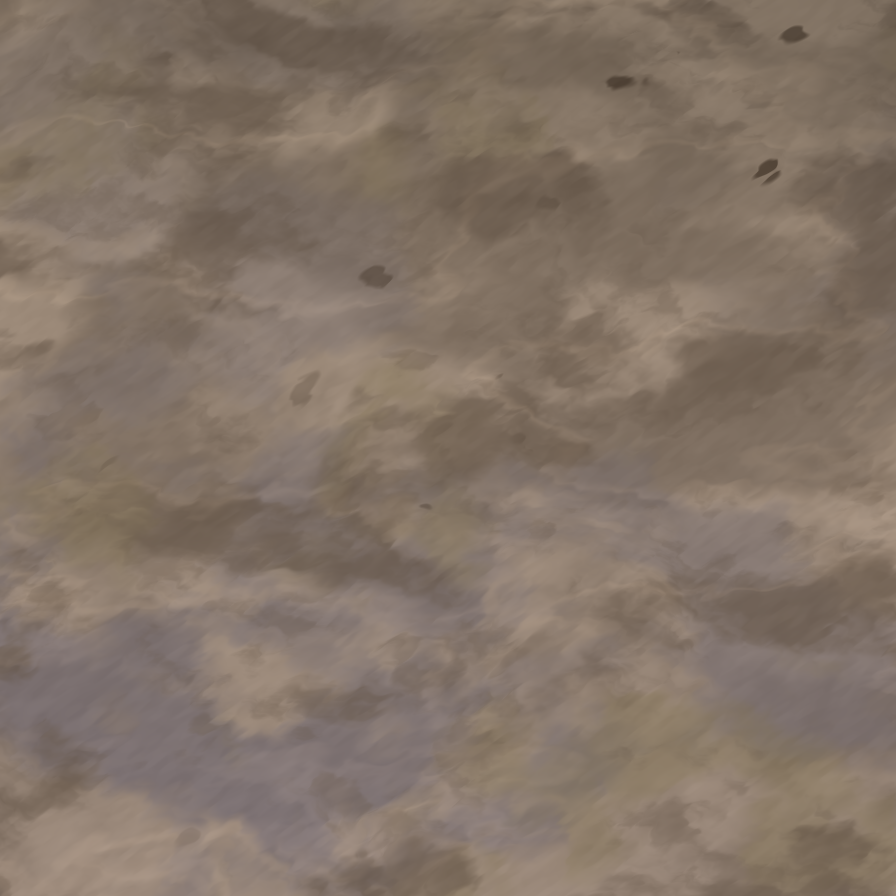
Write a WebGL 1 fragment shader that draws this texture.

```glsl
precision highp float;
// Weathered sandy stone with brown stains, lavender shadows and small dark pits.

uniform vec2 u_resolution;

vec2 hash2(vec2 p) {
  return fract(sin(vec2(dot(p, vec2(127.1, 311.7)), dot(p, vec2(269.5, 183.3)))) * 43758.5453);
}

// Smooth cellular noise: random cell values blended by distance.
float cells(vec2 p) {
  vec2 id = floor(p), f = p - id;
  float sum = 0.0, total = 0.0;
  for (int y = -1; y <= 1; y++) {
    for (int x = -1; x <= 1; x++) {
      vec2 o = vec2(float(x), float(y));
      vec2 h = hash2(id + o);
      vec2 d = o + 0.15 + 0.7 * h - f;
      float w = exp(-6.5 * dot(d, d));
      sum += w * hash2(id + o + 57.0).x;
      total += w;
    }
  }
  return sum / total;
}

float layered(vec2 p) {
  float sum = 0.0, amp = 0.5;
  for (int i = 0; i < 5; i++) {
    sum += amp * cells(p);
    p = mat2(1.6, 1.2, -1.2, 1.6) * p + 17.3;
    amp *= 0.52;
  }
  return sum;
}

// Sparse tilted pits with ragged edges; crowd raises their number.
float pits(vec2 p, float crowd, float ragged) {
  vec2 id = floor(p), f = p - id;
  float dark = 0.0;
  for (int y = -1; y <= 1; y++) {
    for (int x = -1; x <= 1; x++) {
      vec2 o = vec2(float(x), float(y));
      vec2 h = hash2(id + o + 91.0);
      vec2 k = hash2(id + o + 33.0);
      vec2 d = f - o - 0.2 - 0.6 * h;
      float a = 2.2 * k.y - 0.7;
      d = mat2(cos(a), -sin(a), sin(a), cos(a)) * d;
      d.y += 1.2 * d.x * d.x;
      float r = length(d * vec2(1.0, 1.9)) + 0.3 * (ragged - 0.5);
      float size = 0.11 + 0.13 * h.x;
      float here = smoothstep(0.0, 0.1, crowd - k.x);
      dark = max(dark, here * (0.4 + 0.6 * h.y) * (1.0 - smoothstep(size * 0.4, size, r)));
    }
  }
  return dark;
}

void main() {
  vec2 uv = gl_FragCoord.xy / u_resolution;
  vec2 p = gl_FragCoord.xy / u_resolution.y;

  // Fine brush grain rising to the right, also used to fray the stains.
  vec2 along = mat2(0.82, -0.57, 0.57, 0.82) * p;
  float grain = cells(along * vec2(45.0, 150.0));
  float fray = cells(along * vec2(28.0, 70.0) + 9.0);
  vec2 warp = vec2(cells(p * 5.0 + 3.0), cells(p * 5.0 + 41.0)) - 0.5;
  vec2 q = p + 0.045 * warp + 0.012 * (vec2(grain, fray) - 0.5);

  // Sandy ground.
  float tone = layered(q * vec2(5.0, 8.5) + 5.0);
  vec3 color = mix(vec3(0.500, 0.438, 0.378), vec3(0.612, 0.541, 0.472), smoothstep(0.24, 0.66, tone));

  // Lavender shadows, strongest low and to the left.
  float cool = smoothstep(0.46, 0.70, layered(q * vec2(4.0, 6.5) + 23.0));
  cool *= 0.25 + 0.7 * smoothstep(1.1, 0.0, uv.y + 0.3 * uv.x);
  color = mix(color, vec3(0.470, 0.430, 0.430), cool);
  color.b += 0.018 * (1.0 - uv.y) - 0.004;

  // Faint ochre tints.
  float ochre = smoothstep(0.56, 0.76, layered(q * 5.0 + 71.0));
  color = mix(color, vec3(0.52, 0.46, 0.34), 0.45 * ochre);

  // Brown stains, broad and small.
  float broad = smoothstep(0.52, 0.74, layered(q * vec2(6.0, 11.0) + 37.0));
  float small = smoothstep(0.56, 0.76, layered(q * vec2(14.0, 23.0) + 83.0));
  color = mix(color, vec3(0.405, 0.345, 0.290), 0.65 * broad + 0.3 * small * (1.0 - broad));

  // Pale ridges, nearly level.
  float ridge = abs(layered(q * vec2(2.2, 6.0) + 53.0) - 0.48);
  color += vec3(0.036, 0.031, 0.025) * (1.0 - smoothstep(0.0, 0.06, ridge));

  // Dark pits gather at the upper right.
  float corner = smoothstep(0.9, 1.9, uv.x + uv.y);
  float pit = pits(q * 11.0, 0.09 + 0.24 * corner, fray);
  color = mix(color, vec3(0.27, 0.215, 0.165), pit * (0.4 + 0.4 * corner));

  // Brush grain and the dimmer top edge.
  color += 0.022 * (grain - 0.5) + 0.022 * (fray - 0.5);
  color *= 1.0 - 0.10 * smoothstep(0.65, 1.0, uv.y) - 0.08 * smoothstep(1.5, 2.0, uv.x + uv.y);
  gl_FragColor = vec4(color, 1.0);
}
```
